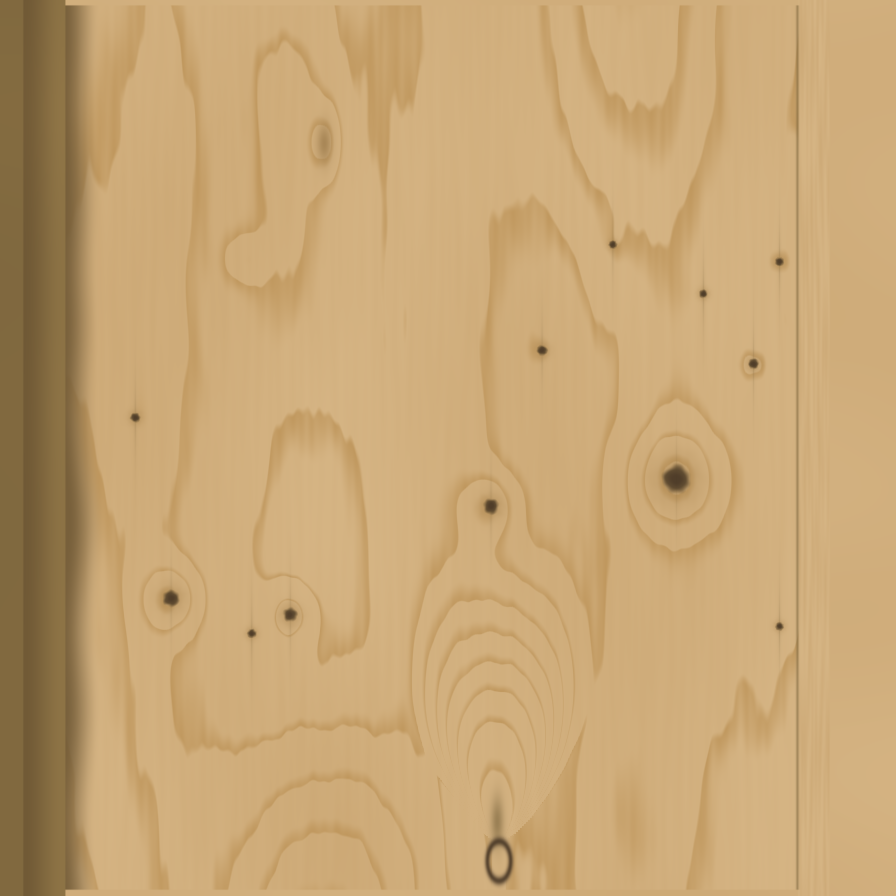
This texture is drawn by a Shadertoy shader. Its source:

```glsl
const vec3 PALE = vec3(0.835, 0.705, 0.515);
const vec3 WARM = vec3(0.800, 0.660, 0.460);
const vec3 LATEWOOD = vec3(0.745, 0.585, 0.355);
const vec3 SHADOW = vec3(0.440, 0.350, 0.210);
const vec3 OLIVE = vec3(0.490, 0.400, 0.240);
const vec3 KNOT_DARK = vec3(0.270, 0.205, 0.140);

// Knots: centre, core radius, strength of the rings around it
const int KNOTS = 12;
const vec4 knots[KNOTS] = vec4[KNOTS](
    vec4(0.755, 0.465, 0.0155, 2.6), vec4(0.548, 0.435, 0.0080, 1.7),
    vec4(0.191, 0.332, 0.0085, 2.2), vec4(0.324, 0.314, 0.0070, 1.6),
    vec4(0.605, 0.609, 0.0050, 0.6), vec4(0.841, 0.594, 0.0050, 1.0),
    vec4(0.870, 0.708, 0.0040, 0.9), vec4(0.684, 0.727, 0.0036, 0.2),
    vec4(0.785, 0.672, 0.0038, 0.2), vec4(0.151, 0.534, 0.0045, 0.2),
    vec4(0.281, 0.293, 0.0040, 0.2), vec4(0.870, 0.301, 0.0036, 0.2));

vec2 hashGradient(vec2 cell) {
    vec3 h = fract(cell.xyx * vec3(0.1031, 0.1030, 0.0973));
    h += dot(h, h.yzx + 33.33);
    float angle = 6.2832 * fract((h.x + h.y) * h.z);
    return vec2(cos(angle), sin(angle));
}

float gradientNoise(vec2 p) {
    vec2 i = floor(p), f = p - i;
    vec2 u = f * f * f * (f * (f * 6.0 - 15.0) + 10.0);
    vec2 e = vec2(1.0, 0.0);
    float a = dot(hashGradient(i), f);
    float b = dot(hashGradient(i + e), f - e);
    float c = dot(hashGradient(i + e.yx), f - e.yx);
    float d = dot(hashGradient(i + 1.0), f - 1.0);
    return mix(mix(a, b, u.x), mix(c, d, u.x), u.y);
}

float bump(vec2 p, vec2 centre, vec2 size) {
    vec2 q = (p - centre) / size;
    return exp(-dot(q, q));
}

// Nested teardrops that all meet at the root
float flame(vec2 p, vec2 root) {
    vec2 q = p - root;
    float y = max(q.y, 0.003);
    float height = y + 1.25 * q.x * q.x / pow(y, 1.5);
    return 1.0 - smoothstep(0.05, 0.38, height);
}

// Growth height whose contour lines are the grain
float growth(vec2 p) {
    float arch = flame(p, vec2(0.557, 0.06));
    float h = 2.3 * gradientNoise(p * vec2(5.0, 1.2) + 3.7);
    h += 0.5 * gradientNoise(p * vec2(13.0, 4.0) + 9.1);
    h *= 1.0 - 0.7 * arch;
    h += 0.13 * gradientNoise(p * vec2(38.0, 9.0));
    h += 0.10 * gradientNoise(p * vec2(85.0, 11.0));
    h += 7.0 * arch;
    h += 5.0 * bump(p, vec2(0.37, -0.06), vec2(0.12, 0.24));
    h += 2.6 * bump(p, vec2(0.70, 1.08), vec2(0.12, 0.36));
    h += 2.0 * bump(p, vec2(0.335, 0.85), vec2(0.06, 0.28));
    h += 1.6 * bump(p, vec2(0.362, 0.84), vec2(0.020, 0.042));
    h += 1.0 * bump(p, vec2(0.272, 0.71), vec2(0.022, 0.030));
    for (int i = 0; i < KNOTS; i++) {
        float reach = 0.014 + 2.2 * knots[i].z;
        h += knots[i].w * bump(p, knots[i].xy, reach * vec2(1.0, 1.2));
    }
    return h;
}

// Soft rise, then a crisp end of each year
float latewood(float h, float start) {
    float f = fract(h);
    float edge = clamp(1.5 * fwidth(h), 0.05, 0.4);
    return smoothstep(start, 0.97, f) * (1.0 - smoothstep(1.0 - edge, 1.0, f));
}

vec3 addKnot(vec3 col, vec2 p, vec2 centre, float radius) {
    vec2 q = p - centre;
    float d = length(q) + 0.25 * radius * gradientNoise(q * 1.2 / radius + centre * 50.0);
    float crack = exp(-abs(q.x) / 0.0012 - abs(q.y) / 0.03);
    float halo = exp(-pow(d / (1.7 * radius), 2.0));
    float core = 1.0 - smoothstep(0.65 * radius, radius + 0.002, d);
    col = mix(col, OLIVE, 0.35 * crack);
    col = mix(col, LATEWOOD * 0.9, 0.6 * halo);
    return mix(col, mix(KNOT_DARK, OLIVE, smoothstep(0.2, 1.1, d / radius) * 0.5), 0.9 * core);
}

vec3 plywood(vec2 p) {
    float tone = 0.45 + 0.9 * gradientNoise(p * vec2(4.0, 2.0) + 21.0);
    float streak = gradientNoise(p * vec2(130.0, 7.0));
    vec3 col = mix(PALE, WARM, clamp(tone + 0.25 * streak, 0.0, 1.0));
    float start = 0.66 + 0.45 * gradientNoise(p * vec2(5.0, 3.0) + 40.0);
    float grain = latewood(growth(p), clamp(start, 0.42, 0.85));
    col = mix(col, LATEWOOD, grain * (0.72 + 0.35 * streak));
    for (int i = 0; i < KNOTS; i++) col = addKnot(col, p, knots[i].xy, knots[i].z);

    // Oval bark pocket and hollow knot below the flame
    col = mix(col, LATEWOOD * 0.82, 0.75 * bump(p, vec2(0.362, 0.84), vec2(0.008, 0.022)));
    col = mix(col, OLIVE, 0.65 * bump(p, vec2(0.555, 0.083), vec2(0.007, 0.028)));
    float rim = length((p - vec2(0.557, 0.039)) / vec2(0.013, 0.022));
    return mix(col, KNOT_DARK, 0.85 * exp(-pow((rim - 1.0) / 0.22, 2.0)));
}

float stepAt(float edge, float x) {
    return smoothstep(edge - 0.0012, edge + 0.0012, x);
}

void mainImage(out vec4 fragColor, in vec2 fragCoord) {
    vec2 p = fragCoord / iResolution.xy;
    vec3 panel = plywood(p);

    // Shaded left edge of the sheet
    float wave = 0.012 * gradientNoise(vec2(3.0, p.y * 6.0));
    panel = mix(SHADOW, panel, 0.08 + 0.92 * smoothstep(0.070, 0.112, p.x + wave));

    // Side strip with fine grain, then the smooth border
    float fine = gradientNoise(p * vec2(260.0, 9.0) + 5.0);
    vec3 strip = mix(PALE, WARM, clamp(0.35 + 0.9 * fine, 0.0, 1.0));
    float drift = gradientNoise(vec2(p.x * 2.0, p.y * 4.0) + 8.0);
    vec3 border = mix(PALE, WARM, clamp(0.45 + 0.9 * drift, 0.0, 1.0));
    float inside = stepAt(0.007, p.y) * (1.0 - stepAt(0.994, p.y));
    vec3 col = mix(border, panel, inside);
    col = mix(col, strip, stepAt(0.891, p.x));
    col = mix(col, OLIVE, 0.55 * inside * exp(-pow((p.x - 0.890) / 0.0016, 2.0)));
    col = mix(col, border, stepAt(0.926, p.x));

    // Dark bands on the left
    vec3 band = mix(SHADOW, OLIVE * 1.12, smoothstep(0.026, 0.070, p.x));
    band = mix(OLIVE * 1.03, band, stepAt(0.026, p.x));
    col = mix(band * (1.0 + 0.05 * drift), col, stepAt(0.073, p.x));
    fragColor = vec4(col, 1.0);
}
```
